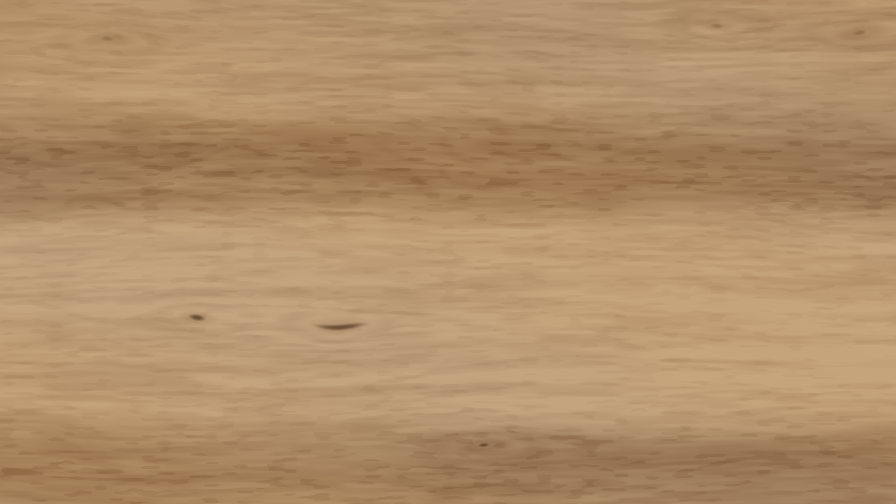
This texture is drawn by a Shadertoy shader. Its source:

```glsl
// Light oak board: broad tonal bands, horizontal fibres, faint growth rings and small knots.
#define DARK_WOOD vec3(0.595, 0.455, 0.315)
#define LIGHT_WOOD vec3(0.742, 0.612, 0.462)
#define KNOT_BROWN vec3(0.33, 0.23, 0.15)
#define BAND_DEPTH 0.72
#define BASE_DEPTH 0.88
#define CLOUD_DEPTH 0.19
#define STREAK_DEPTH 0.36
#define FIBRE_DEPTH 0.34
#define PORE_DEPTH 0.28
#define RING_DEPTH 0.13
#define KNOT_COUNT 6

vec2 hash2(vec2 p) {
    vec3 q = fract(p.xyx * vec3(0.1031, 0.1030, 0.0973));
    q += dot(q, q.yzx + 33.33);
    return fract((q.xx + q.yz) * q.zy);
}

// Soft cellular noise: random cell values blended by distance
float cells(vec2 p) {
    vec2 id = floor(p), f = p - id;
    float sum = 0.0, weight = 0.0;
    for (int j = -1; j <= 1; j++)
    for (int i = -1; i <= 1; i++) {
        vec2 o = vec2(i, j);
        vec2 h = hash2(id + o + 100.0);
        vec2 d = o + 0.2 + 0.6 * h - f;
        float w = exp(-6.0 * dot(d, d));
        sum += w * fract(h.x * 7.3 + h.y * 3.1);
        weight += w;
    }
    return sum / weight;
}

// Layered sines, turned and bent at each octave
float waves(vec2 p) {
    float sum = 0.0, amp = 0.5;
    for (int i = 0; i < 5; i++) {
        sum += amp * sin(p.x + 1.4 * sin(p.y + float(i)));
        p = mat2(1.3, 1.4, -1.4, 1.3) * p + 2.7;
        amp *= 0.58;
    }
    return sum;
}

vec2 knotCentre(float i, float aspect) {
    float lower = 0.37 - 0.001 * pow(i, 4.0);
    float upper = 0.96 - 0.008 * i;
    return vec2(aspect * fract(0.22 + 0.58 * i), mod(i, 2.0) < 0.5 ? lower : upper);
}

void mainImage(out vec4 fragColor, in vec2 fragCoord) {
    vec2 p = fragCoord / iResolution.y;
    float aspect = iResolution.x / iResolution.y;

    // Knots: dark cores, soft halos, and grain that parts around them
    float core = 0.0, halo = 0.0, bend = 0.0;
    for (int i = 0; i < KNOT_COUNT; i++) {
        float k = float(i);
        vec2 d = p - knotCentre(k, aspect);
        float size = 0.7 + 0.6 * hash2(vec2(k, 4.0)).x;
        float stretch = k == 2.0 ? 3.2 : 1.0;
        d.y += 0.004 * sin(d.x * 40.0 + k);
        float around = exp(-dot(d * vec2(9.0, 30.0), d * vec2(9.0, 30.0)));
        halo += around * (0.55 + 0.45 * sin(length(d * vec2(75.0, 280.0)) + waves(p * 9.0)));
        bend -= 0.55 * d.y * around;
        float r = length(d * vec2(75.0 / stretch, 190.0)) / size;
        float strength = mod(k, 2.0) < 0.5 ? 0.75 : 0.3;
        core = max(core, strength * (1.0 - smoothstep(0.2, 1.3, r)));
    }

    // Grain space: long gentle undulation along the board
    vec2 g = p + vec2(0.0, bend);
    g.y += 0.007 * sin(2.6 * p.x + 5.0 * p.y) + 0.003 * sin(7.1 * p.x - 9.0 * p.y);
    float cloud = waves(g * vec2(1.5, 9.0) + vec2(0.6, 2.0));

    // Broad bands from light sapwood to dark heart
    float y = g.y + 0.012 * cloud;
    float heart = smoothstep(0.53, 0.625, y) * (1.0 - smoothstep(0.68, 0.82, y));
    float base = 1.0 - smoothstep(0.09, 0.205, y);
    float tone = 1.02 - BAND_DEPTH * heart;
    tone -= BASE_DEPTH * base * (1.0 - 0.2 * smoothstep(0.06, 0.0, y));
    tone -= 0.30 * smoothstep(0.58, 0.78, y);
    tone -= 0.16 * exp(-pow((y - 0.605) / 0.022, 2.0)) * (1.0 - smoothstep(0.3, 1.1, p.x));
    tone += CLOUD_DEPTH * cloud;

    // Growth rings: contours of a slow field, strongest in the heart
    float field = g.y * 22.0 + 2.6 * waves(g * vec2(2.3, 6.5) + 5.0);
    float ring = pow(0.5 + 0.5 * sin(field * 6.0), 3.0);
    tone -= RING_DEPTH * (ring - 0.3) * (0.2 + heart + 0.3 * base);

    // Streaks, fine fibres and short pores
    float streak = cells(g * vec2(2.4, 42.0)) - 0.5;
    float fibre = cells(g * vec2(13.0, 135.0) + 31.0) - 0.5;
    float pore = 1.0 - smoothstep(0.12, 0.34, cells(g * vec2(32.0, 150.0) + 73.0));
    tone += STREAK_DEPTH * streak + FIBRE_DEPTH * fibre;
    tone -= PORE_DEPTH * pore * (0.5 + 0.5 * heart + 0.4 * base);
    tone -= 0.35 * halo;

    // Colour with a slight drift between rosy and golden
    vec3 wood = mix(DARK_WOOD, LIGHT_WOOD, clamp(tone, -0.4, 1.2));
    wood += vec3(0.006, 0.0, -0.008) * sin(3.0 * p.x + 8.0 * p.y + cloud);
    wood = mix(wood, KNOT_BROWN, core);
    fragColor = vec4(wood, 1.0);
}
```
